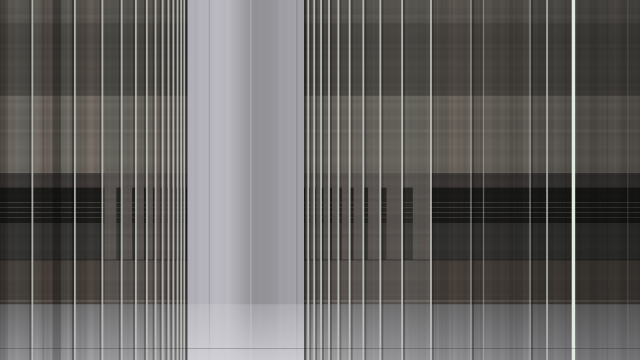
Reproduce this background procedurally as a Shadertoy shader.

```glsl
float hash(float n) {
    n = fract(n * 0.1031);
    n *= n + 33.33;
    return fract(n * (n + n));
}

float noise(float x) {
    float i = floor(x);
    return mix(hash(i), hash(i + 1.0), smoothstep(0.2, 0.8, x - i));
}

// Antialiased step and interval; px is the width of one sample
float edge(float a, float x, float px) {
    return clamp((x - a) / px + 0.5, 0.0, 1.0);
}

float band(float a, float b, float x, float px) {
    return edge(a, x, px) - edge(b, x, px);
}

float line(float center, float halfWidth, float x, float px) {
    return band(center - halfWidth, center + halfWidth, x, px);
}

// Horizontal layers of the wall, from top to bottom
vec3 wallLayers(float y, float side, float slot, float px) {
    vec3 c = mix(vec3(0.29, 0.28, 0.265), vec3(0.34, 0.33, 0.315), edge(0.935, y, px));
    c = mix(c, vec3(0.405, 0.39, 0.37), band(0.519, 0.734, y, px));
    vec3 lower = mix(vec3(0.35, 0.33, 0.32), vec3(0.23, 0.22, 0.215), side);
    c = mix(c, lower, 1.0 - edge(0.519, y, px));
    float dark = max(side, 0.75 * slot);
    c = mix(c, vec3(0.105, 0.105, 0.10), dark * band(0.38, 0.479, y, px));
    c = mix(c, vec3(0.20, 0.20, 0.195), dark * band(0.278, 0.38, y, px));
    c = mix(c, vec3(0.27, 0.25, 0.235), side * band(0.155, 0.278, y, px));
    for (int i = 0; i < 4; i++)
        c += 0.13 * dark * line(0.396 + 0.0138 * float(i), 0.0013, y, px);
    c *= 1.0 - 0.35 * line(0.278, 0.0015, y, px);
    c += 0.12 * line(0.164, 0.0015, y, px);
    return c * (0.96 + 0.08 * noise(y * 110.0));
}

vec3 pillar(float x, float px) {
    vec3 c = mix(vec3(0.69, 0.685, 0.715), vec3(0.725, 0.72, 0.75), smoothstep(0.293, 0.34, x));
    c = mix(c, vec3(0.575, 0.57, 0.59), smoothstep(0.352, 0.397, x));
    c = mix(c, vec3(0.64, 0.635, 0.665), smoothstep(0.41, 0.455, x));
    c *= 0.985 + 0.03 * noise(x * 160.0);
    c -= 0.12 * line(0.327, 0.0007, x, px);
    c += 0.12 * line(0.392, 0.0008, x, px);
    return c - 0.10 * line(0.464, 0.001, x, px);
}

void mainImage(out vec4 fragColor, in vec2 fragCoord) {
    vec2 uv = fragCoord / iResolution.xy;
    vec2 px = 1.0 / iResolution.xy;
    float x = uv.x, y = uv.y;

    // Rows of posts recede toward the pillar from both sides
    bool isLeft = x < 0.38;
    float vanish = isLeft ? 0.3607 : 0.3503;
    float spread = isLeft ? 1.138 : 1.9935;
    float start = isLeft ? 3.67 : 4.17;
    float phase = fract(spread / max(abs(x - vanish), 0.01) - start);
    float slot = smoothstep(0.66, 0.72, phase);
    float side = 1.0 - band(0.163, 0.672, x, px.x);
    slot = max(slot, band(0.637, 0.645, x, px.x));

    // Wall with vertical streaks
    float streak = mix(noise(x * 85.0), noise(x * 310.0 + 17.0), 0.45) - 0.5;
    float shade = 1.0 + streak * mix(0.12, 0.30, side);
    shade *= 1.0 - 0.13 * smoothstep(0.66, 0.78, x) - 0.14 * smoothstep(0.87, 0.93, x);
    shade *= 1.0 - 0.30 * band(0.082, 0.095, x, px.x) - 0.2 * band(0.0, 0.012, x, px.x);
    vec3 tint = mix(vec3(0.98, 1.0, 0.99), vec3(1.03, 0.99, 0.97), noise(x * 28.0 + 5.0));
    vec3 color = wallLayers(y, side, slot, px.y) * shade * tint;

    // Pale floor, brightest under the pillar
    float isFloor = 1.0 - edge(0.155, y, px.y);
    float depth = clamp(1.0 - y / 0.155, 0.0, 1.0);
    float glow = exp(-pow((x - 0.38) / 0.24, 2.0));
    vec3 ground = mix(vec3(0.40, 0.40, 0.405), vec3(0.55, 0.55, 0.56), 1.0 - depth * 0.0 - y / 0.155);
    ground = (ground + 0.10 * glow) * mix(1.0, shade, 0.7);
    color = mix(color, ground, isFloor);

    // Posts and their shadows
    float post = 0.0, shadow = 0.0;
    for (int i = 0; i < 13; i++) {
        float k = float(i);
        float leftPost = 0.3607 - 1.138 / (k + 3.67);
        float rightPost = 0.3503 + 1.9935 / (k + 4.17);
        float fade = i < 2 ? 0.45 : 0.9;
        post = max(post, 0.85 * line(leftPost, 0.0014, x, px.x));
        post = max(post, fade * line(rightPost, 0.0014, x, px.x) * step(k, 11.5));
        shadow += line(leftPost - 0.003, 0.0016, x, px.x);
        shadow += line(rightPost + 0.003, 0.0016, x, px.x) * step(k, 11.5);
    }
    post = max(post, 0.75 * line(0.8548, 0.0015, x, px.x));
    post = max(post, 0.45 * line(0.7555, 0.0010, x, px.x));
    post = max(post, 0.20 * line(0.981, 0.0008, x, px.x));
    color *= 1.0 - 0.28 * min(shadow, 1.0);
    color = mix(color, vec3(0.76, 0.77, 0.75), post);
    color = mix(color, vec3(0.87, 0.92, 0.87), line(0.896, 0.0027, x, px.x));

    // Pillar with dark seams, lightened where it meets the floor
    color *= 1.0 - 0.5 * line(0.2915, 0.002, x, px.x) - 0.45 * line(0.4765, 0.002, x, px.x);
    vec3 column = pillar(x, px.x);
    column = mix(column, vec3(0.84, 0.835, 0.86), isFloor * (0.25 + 0.55 * depth));
    color = mix(color, column, band(0.293, 0.475, x, px.x));

    color *= 1.0 - 0.22 * line(0.032, 0.0013, y, px.y);
    fragColor = vec4(clamp(color, 0.0, 1.0), 1.0);
}
```
